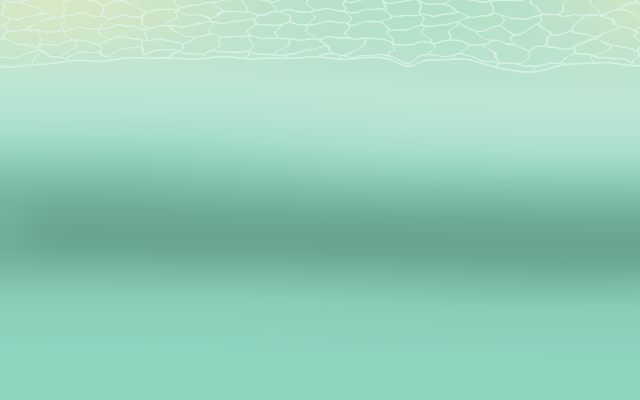
Reproduce this background procedurally as a Shadertoy shader.

```glsl
// Calm green water: a smooth vertical colour ramp with a tilted dark band,
// warm light along the top, and a net of pale ripple lines drawn from the
// borders of a stretched cellular pattern, closed by a wavy lower rim.

const int STOPS = 12;
const float DEPTHS[STOPS] = float[](
    0.0, 0.20, 0.27, 0.33, 0.39, 0.45, 0.52, 0.58, 0.62, 0.67, 0.74, 0.86);
const vec3 WATER[STOPS] = vec3[](
    vec3(0.72, 0.88, 0.79), vec3(0.74, 0.90, 0.83), vec3(0.71, 0.89, 0.82),
    vec3(0.65, 0.87, 0.79), vec3(0.58, 0.82, 0.74), vec3(0.51, 0.75, 0.67),
    vec3(0.435, 0.675, 0.595), vec3(0.405, 0.64, 0.565), vec3(0.42, 0.66, 0.58),
    vec3(0.475, 0.72, 0.64), vec3(0.54, 0.80, 0.72), vec3(0.56, 0.83, 0.75));
const vec3 WARM_LIGHT = vec3(0.85, 0.91, 0.77);
const vec3 COOL_LIGHT = vec3(0.70, 0.88, 0.79);
const vec3 SIDE_LIGHT = vec3(0.52, 0.77, 0.69);
const vec3 RIPPLE = vec3(0.86, 0.95, 0.91);

float bump(float x, float centre, float width) {
    float d = (x - centre) / width;
    return exp(-d * d);
}

vec2 hash2(vec2 p) {
    vec3 q = fract(vec3(p.xyx) * vec3(0.1031, 0.1030, 0.0973));
    q += dot(q, q.yzx + 33.33);
    return fract((q.xx + q.yz) * q.zy);
}

// Colour of the water at a depth measured from the top edge
vec3 waterRamp(float depth) {
    vec3 col = WATER[0];
    for (int i = 1; i < STOPS; i++) {
        float k = clamp((depth - DEPTHS[i - 1]) / (DEPTHS[i] - DEPTHS[i - 1]), 0.0, 1.0);
        col = mix(col, WATER[i], k);
    }
    return col;
}

// Depth of the rim that closes the ripple net
float rimDepth(float u) {
    float rim = 0.145 + 0.020 * bump(u, 0.0, 0.13);
    rim += 0.022 * bump(u, 0.638, 0.022);
    rim += 0.034 * bump(u, 0.825, 0.075);
    rim += 0.020 * bump(u, 1.0, 0.06);
    return rim + 0.002 * sin(u * 49.0) + 0.0015 * sin(u * 83.0 + 1.0);
}

vec2 cellPoint(vec2 cell) {
    return cell + 0.12 + 0.76 * hash2(cell + 17.0);
}

// Distance to the nearest cell border, in canvas units
float cellBorder(vec2 p, vec2 cellSize) {
    vec2 base = floor(p);
    vec2 nearest = vec2(0.0);
    float best = 1e5;
    for (int j = -1; j <= 1; j++)
    for (int i = -1; i <= 1; i++) {
        vec2 r = cellPoint(base + vec2(i, j)) - p;
        if (dot(r, r) < best) {
            best = dot(r, r);
            nearest = r;
        }
    }
    float border = 1e5;
    for (int j = -2; j <= 2; j++)
    for (int i = -2; i <= 2; i++) {
        vec2 r = cellPoint(base + vec2(i, j)) - p;
        vec2 gap = r - nearest;
        if (dot(gap, gap) > 1e-5) {
            float d = dot(0.5 * (r + nearest), gap) / length(gap / cellSize);
            border = min(border, d);
        }
    }
    return border;
}

float stroke(float d, float halfWidth, float pixel) {
    return 1.0 - smoothstep(halfWidth - 0.6 * pixel, halfWidth + 0.6 * pixel, d);
}

void mainImage(out vec4 fragColor, in vec2 fragCoord) {
    float pixel = 1.0 / iResolution.y;
    vec2 pos = fragCoord * pixel;
    float u = fragCoord.x / iResolution.x;
    float depth = 1.0 - pos.y;

    // Water: the ramp sinks toward the right
    float sink = mix(0.065, 0.030, smoothstep(0.3, 0.6, depth));
    float wave = 0.003 * sin(u * 9.0 + depth * 14.0);
    vec3 col = waterRamp(depth - sink * smoothstep(0.05, 0.95, u) + wave);
    col = mix(col, SIDE_LIGHT, 0.35 * bump(u, 0.0, 0.06) * bump(depth, 0.56, 0.09));

    // Light along the top: warm at both sides, cool between
    float topFade = 1.0 - smoothstep(0.0, 0.24, depth);
    col = mix(col, COOL_LIGHT, topFade * 0.8 * bump(u, 0.65, 0.2));
    float warm = 0.95 * bump(u, 0.08, 0.27) + 0.65 * bump(u, 1.02, 0.14);
    col = mix(col, WARM_LIGHT, topFade * min(warm, 1.0));

    // Ripple net: bent cells whose rows follow the rim
    float rim = rimDepth(u);
    vec2 cellSize = vec2(0.088, rim / 4.5);
    vec2 p = vec2(pos.x, depth) / cellSize;
    p += 0.10 * sin(p.yx * vec2(3.1, 5.3) + vec2(0.7, 2.0));
    p += 0.04 * sin(p.yx * vec2(8.3, 11.7));
    float net = stroke(cellBorder(p, cellSize), 0.0018, pixel);
    net *= 1.0 - smoothstep(rim - pixel, rim, depth);
    float edge = stroke(abs(depth - rim), 0.0020, pixel);
    col = mix(col, RIPPLE, 0.88 * max(net, edge));

    fragColor = vec4(col, 1.0);
}
```
